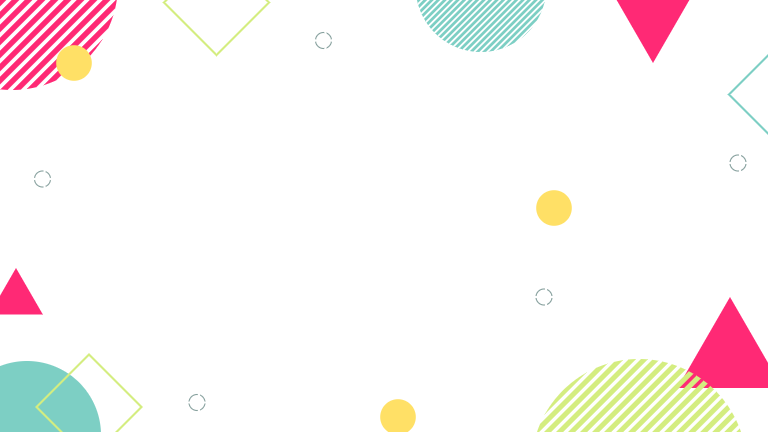
This background is drawn by a Shadertoy shader. Its source:

```glsl
// Flat geometric party background: striped discs, triangles, outlined
// diamonds, dots and dashed rings set around the border of a white canvas.
// Each shape is a signed distance, painted in order with smooth edges.

#define CANVAS_HEIGHT 4.32
#define DOT_RADIUS 0.178
#define RING_RADIUS 0.08
#define RING_WIDTH 0.011
#define LINE_WIDTH 0.021
#define DIAMOND_SIZE 0.525
#define STRIPE_FILL 0.6

const vec3 WHITE  = vec3(1.0);
const vec3 PINK   = vec3(1.00, 0.16, 0.46);
const vec3 TEAL   = vec3(0.49, 0.81, 0.77);
const vec3 LIME   = vec3(0.83, 0.93, 0.50);
const vec3 YELLOW = vec3(1.00, 0.88, 0.40);
const vec3 GREY   = vec3(0.53, 0.63, 0.62);

// Distance functions
float disc(vec2 p, float radius) {
    return length(p) - radius;
}

// Equilateral triangle hanging below its apex at the origin
float triangle(vec2 p, float height) {
    return max(0.866 * abs(p.x) + 0.5 * p.y, -p.y - height);
}

float diamondOutline(vec2 p) {
    float edge = (abs(p.x) + abs(p.y) - DIAMOND_SIZE) * 0.7071;
    return abs(edge) - 0.5 * LINE_WIDTH;
}

// Disc cut into rising diagonal bands
float stripedDisc(vec2 p, float radius, float period) {
    float across = (p.x - p.y) * 0.7071 / period;
    float band = (abs(fract(across) - 0.5) - 0.5 * STRIPE_FILL) * period;
    return max(disc(p, radius), band);
}

// Thin ring broken by four gaps on the diagonals and axes
float dashedRing(vec2 p) {
    float ring = abs(length(p) - RING_RADIUS) - 0.5 * RING_WIDTH;
    float gap = 0.012 - min(abs(p.y), abs(p.x - 0.02));
    return max(ring, gap);
}

// Paint a colour wherever the distance is negative
void paint(inout vec3 color, vec3 ink, float dist, float pixel) {
    color = mix(color, ink, clamp(0.5 - dist / pixel, 0.0, 1.0));
}

void mainImage(out vec4 fragColor, in vec2 fragCoord) {
    float pixel = CANVAS_HEIGHT / iResolution.y;
    vec2 p = fragCoord * pixel;
    vec3 color = WHITE;

    // Triangles; the top one points down
    vec2 topTip = p - vec2(6.53, 3.69);
    paint(color, PINK, triangle(vec2(topTip.x, -topTip.y), 0.8), pixel);
    paint(color, PINK, triangle(p - vec2(0.16, 1.64), 0.465), pixel);
    paint(color, PINK, triangle(p - vec2(7.30, 1.35), 0.91), pixel);

    // Large discs
    paint(color, PINK, stripedDisc(p - vec2(0.12, 4.48), 1.06, 0.092), pixel);
    paint(color, TEAL, stripedDisc(p - vec2(4.81, 4.454), 0.654, 0.046), pixel);
    paint(color, LIME, stripedDisc(p - vec2(6.39, -0.348), 1.078, 0.085), pixel);
    paint(color, TEAL, disc(p - vec2(0.27, -0.03), 0.74), pixel);

    // Outlined diamonds
    paint(color, LIME, diamondOutline(p - vec2(2.165, 4.295)), pixel);
    paint(color, LIME, diamondOutline(p - vec2(0.89, 0.25)), pixel);
    paint(color, TEAL, diamondOutline(p - vec2(7.815, 3.375)), pixel);

    // Dots
    vec2 dots[3] = vec2[3](vec2(0.74, 3.69), vec2(5.54, 2.24), vec2(3.98, 0.15));
    for (int i = 0; i < 3; i++) {
        paint(color, YELLOW, disc(p - dots[i], DOT_RADIUS), pixel);
    }

    // Dashed rings
    vec2 rings[5] = vec2[5](vec2(3.235, 3.915), vec2(0.425, 2.53),
        vec2(7.38, 2.69), vec2(5.44, 1.35), vec2(1.97, 0.295));
    for (int i = 0; i < 5; i++) {
        paint(color, GREY, dashedRing(p - rings[i]), pixel);
    }

    fragColor = vec4(color, 1.0);
}
```
